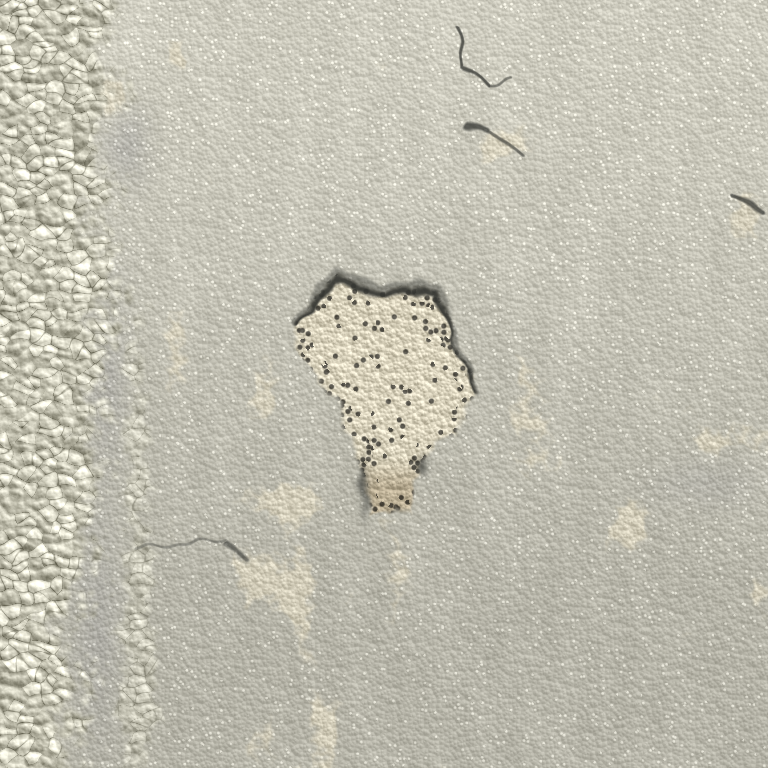
Give the GLSL for this texture, as a WebGL 1 fragment shader.

```glsl
precision highp float;
uniform vec2 u_resolution;
#define ASPHALT_TOP vec3(.805, .797, .745)
#define ASPHALT_LOW vec3(.715, .708, .66)
#define SAND vec3(.85, .822, .735)
#define STONE vec3(.8, .792, .725)
#define SHADOW vec3(.2, .205, .19)
#define GRAIN_SCALE 190.
#define GRAIN_DEPTH .17
#define STONE_SCALE vec2(52, 74)
#define STONE_DEPTH .4
#define LIGHT_STEP vec2(.16, .3)

vec2 w; // wavering position
vec2 corner; // last outline corner
float outline = 1., side = 1.; // distance and sign

vec2 hash2(vec2 c) {
  return fract(sin(vec2(dot(c, vec2(127.1, 311.7)), dot(c, vec2(269.5, 183.3)))) * 43758.5);
}
// Cellular noise: nearest distance, gap to the second, cell id
vec3 cells(vec2 p) {
  vec2 base = floor(p), f = p - base;
  float first = 4., second = 4., id = 0.;
  for (int j = -1; j <= 1; j++)
    for (int i = -1; i <= 1; i++) {
      vec2 o = vec2(float(i), float(j)), h = hash2(base + o);
      float d = length(o + h - f);
      if (d < first) { second = first; first = d; id = fract(h.x * 7.3 + h.y * 3.1); }
      else second = min(second, d);
    }
  return vec3(first, second - first, id);
}
// Slope towards the light, positive where lit
float relief(vec2 p) { return cells(p + LIGHT_STEP).x - cells(p).x; }

float segment(vec2 a, vec2 b) {
  vec2 e = b - a, v = w - a;
  return length(v - e * clamp(dot(v, e) / dot(e, e), 0., 1.));
}
float blob(float x, float y, float rx, float ry) {
  vec2 q = (w - vec2(x, y)) / vec2(rx, ry);
  return exp(-dot(q, q));
}
float crack(float ax, float ay, float bx, float by, float width) {
  return 1. - smoothstep(width * .3, width + .0015, segment(vec2(ax, ay), vec2(bx, by)));
}
// Extends the outline by one edge
void lineTo(float x, float y) {
  vec2 a = corner, b = vec2(x, y);
  outline = min(outline, segment(a, b));
  if ((a.y > w.y) != (b.y > w.y) && w.x < a.x + (b.x - a.x) * (w.y - a.y) / (b.y - a.y)) side = -side;
  corner = b;
}

void main() {
  vec2 p = gl_FragCoord.xy / u_resolution;
  w = p + .0024 * sin(p.yx * vec2(71, 83) + 2. * sin(p * 47.)) + .0016 * sin(p.yx * 180. + p * 90.);
  float rough = .55 * cells(w * vec2(22, 17)).x + .45 * cells(w * 62. + 9.).x - .45;
  vec3 grain = cells(p * GRAIN_SCALE);
  float grit = relief(p * GRAIN_SCALE), bumps = relief(p * 85. + 4.);
  // Asphalt: vertical fade, wheel streaks, smooth dark bands
  vec3 col = mix(ASPHALT_LOW, ASPHALT_TOP, smoothstep(.1, 1., p.y));
  col += .035 * (cells(w * vec2(26, 5)).x - .45) + .04 * rough;
  float band = blob(.137, .52, .028, .13) + blob(.125, .18, .03, .14)
    + blob(.165, .81, .03, .05) + .6 * blob(.92, .37, .07, .03);
  col = mix(col, vec3(.665, .66, .64), .65 * min(band, 1.)) + GRAIN_DEPTH * grit + .1 * bumps;
  col += .13 * step(.9, grain.z) * (1. - smoothstep(.2, .5, grain.x));
  // Worn sandy patches
  float wear = blob(.345, .485, .022, .04) + blob(.373, .347, .045, .025)
    + blob(.335, .245, .038, .045) + blob(.392, .225, .022, .075)
    + .7 * blob(.515, .265, .022, .08) + .8 * blob(.231, .545, .018, .06)
    + .75 * blob(.69, .455, .03, .09) + blob(.82, .32, .026, .04)
    + 1.1 * blob(.972, .713, .024, .036) + blob(.65, .81, .042, .018)
    + blob(.231, .925, .014, .025) + .9 * blob(.148, .875, .032, .025)
    + blob(.42, .05, .022, .06) + .8 * blob(.342, .03, .022, .04)
    + .65 * blob(.95, .43, .07, .025) + .7 * blob(.99, .22, .02, .04);
  float worn = smoothstep(.38, .75, wear + 1.1 * rough);
  col = mix(col, SAND + .22 * grit + .2 * bumps, .75 * worn);
  // Loose gravel on the left, with a broken strip beside it
  float shore = mix(.085, .132, smoothstep(0., .6, p.y)) + .008 * sin(p.y * 23.);
  float strip = blob(.178, .43, .022, .2) + blob(.18, .1, .034, .15);
  float gravel = 1. - smoothstep(-.022, .028, p.x - shore + .11 * rough);
  gravel = max(gravel, .65 * smoothstep(.4, .85, strip + 1.1 * rough));
  vec3 stone = cells(w * STONE_SCALE);
  vec3 pebbles = STONE + STONE_DEPTH * relief(w * STONE_SCALE) + .2 * stone.z - .1 + .28 * bumps + .12 * grit;
  pebbles -= .2 * (1. - smoothstep(0., .16, stone.y)) * step(.45, stone.z);
  col = mix(col, pebbles, gravel);
  // Fine cracks
  float cracks = max(crack(.597, .965, .602, .912, .0022), crack(.602, .912, .634, .89, .0022));
  cracks = max(cracks, .7 * crack(.634, .89, .668, .899, .0015));
  cracks = max(cracks, max(crack(.608, .839, .634, .829, .005), crack(.952, .746, .995, .724, .0035)));
  cracks = max(cracks, .8 * max(crack(.634, .829, .682, .796, .0025), crack(.292, .294, .325, .274, .003)));
  cracks = max(cracks, .5 * crack(.175, .286, .29, .297, .0015));
  col = mix(col, SHADOW, .75 * cracks);
  // Pothole outline: deep rim first, then the shallow sides
  corner = vec2(.387, .583);
  lineTo(.436, .64); lineTo(.488, .623); lineTo(.57, .624); lineTo(.592, .557); lineTo(.621, .488);
  float rim = outline;
  lineTo(.592, .44); lineTo(.547, .401); lineTo(.534, .336); lineTo(.482, .329);
  lineTo(.471, .394); lineTo(.443, .473); lineTo(.389, .54); lineTo(.387, .583);
  float inside = 1. - smoothstep(-.004, .004, outline * side + .012 * rough);
  // Sandy floor with dark pits, browner towards the neck
  vec3 bed = SAND + .3 * grit + .24 * bumps + .05 * rough;
  bed *= mix(vec3(.85, .82, .78), vec3(1), smoothstep(.36, .41, p.y));
  vec3 pit = cells(p * 120.);
  float pitted = .1 + .35 * (1. - smoothstep(0., .025, outline)) + .2 * blob(.55, .58, .04, .04);
  bed *= 1. - .6 * step(1. - pitted, pit.z) * (1. - smoothstep(.25, .55, pit.x));
  col = mix(col, bed, inside);
  // Shadow under the rim and dark chips by the neck
  float thick = mix(.004, .01, smoothstep(.57, .63, p.y)) + .008 * rough;
  float shade = (1. - smoothstep(thick * .55, thick + .003, rim)) * mix(.45, 1., inside);
  float chips = blob(.474, .365, .006, .034) + blob(.548, .395, .007, .012);
  col = mix(col, SHADOW, min(.92 * shade + .6 * chips, .95));
  gl_FragColor = vec4(clamp(col, 0., 1.), 1.);
}
```
